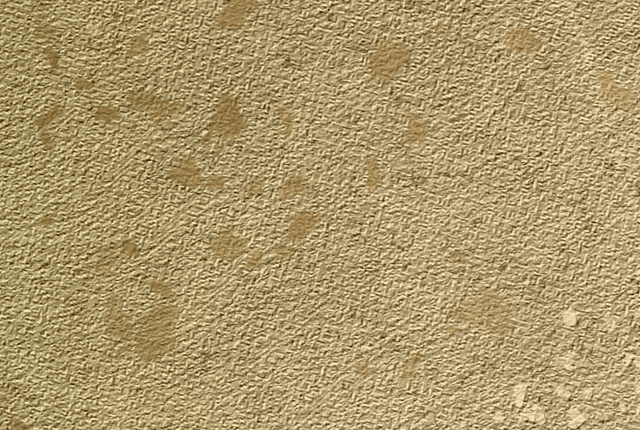
Reproduce this texture procedurally as a Shadertoy shader.

```glsl
// Weathered golden plaster: a fine, side-lit pebbled grain with thin cracks,
// worn smooth brown patches, and pale flakes towards the lower right corner.
// Relief is the slope of layered value noise; patches are jittered warped discs.

const vec3 SHADOW_BROWN = vec3(0.32, 0.235, 0.08);
const vec3 PALE_GOLD    = vec3(0.94, 0.865, 0.69);
const vec3 WORN_TINT    = vec3(1.00, 0.94, 0.82);
const vec3 OLIVE_TINT   = vec3(0.98, 1.00, 0.95);

float hash(vec2 p) {
    return fract(sin(dot(p, vec2(127.1, 311.7))) * 43758.5453);
}

float noise(vec2 p) {
    vec2 cell = floor(p), f = fract(p);
    f = f * f * (3.0 - 2.0 * f);
    float low  = mix(hash(cell), hash(cell + vec2(1, 0)), f.x);
    float high = mix(hash(cell + vec2(0, 1)), hash(cell + vec2(1, 1)), f.x);
    return mix(low, high, f.y);
}

vec2 turn(vec2 p, float angle) {
    float c = cos(angle), s = sin(angle);
    return vec2(c * p.x - s * p.y, s * p.x + c * p.y);
}

vec2 warp(vec2 p, float frequency, float amount) {
    vec2 q = p * frequency;
    return p + amount * (vec2(noise(q), noise(q + 37.3)) - 0.5);
}

// Height of the pebbled surface: fine grains over slightly larger lumps.
float grainHeight(vec2 p) {
    vec2 q = turn(p, 0.25) * vec2(180.0, 215.0);
    return 0.70 * noise(q) + 0.30 * noise(turn(q, 0.9) * 0.6 + 11.0);
}

// Brightness change of the grain as seen under light from one direction.
float relief(vec2 p, vec2 lightStep) {
    return grainHeight(p) - grainHeight(p + lightStep);
}

// Short broken crack lines along the mid level of a stretched noise.
float cracks(vec2 p, vec2 frequency, float width) {
    float level = abs(noise(p * frequency) - 0.5);
    float broken = smoothstep(0.42, 0.7, noise(p * 29.0 + 5.0));
    return broken * (1.0 - smoothstep(0.0, width, level));
}

// Coverage of scattered discs, likeliest near the focus.
float patches(vec2 p, float density, vec2 focus, float reach, float chance, float softness) {
    vec2 q = p * density, home = floor(q);
    float cover = 0.0;
    for (int y = -1; y <= 1; y++) {
        for (int x = -1; x <= 1; x++) {
            vec2 cell = home + vec2(x, y);
            vec2 jitter = vec2(hash(cell + 3.1), hash(cell + 7.7));
            vec2 centre = cell + 0.15 + 0.7 * jitter;
            float nearness = 1.0 - smoothstep(0.0, reach, distance(centre / density, focus));
            float present = step(hash(cell + 19.4), chance * nearness);
            float radius = mix(0.14, 0.38, hash(cell + 29.2));
            vec2 offset = turn(q - centre, 6.28 * hash(cell + 41.6)) * vec2(1.0, 1.35);
            float disc = 1.0 - smoothstep(-softness, softness, length(offset) - radius);
            cover = max(cover, present * disc * mix(0.45, 1.0, hash(cell + 53.8)));
        }
    }
    return cover;
}

// Faint straight scratch between two points.
float scratch(vec2 p, vec2 a, vec2 b, float width) {
    vec2 along = b - a;
    float t = clamp(dot(p - a, along) / dot(along, along), 0.0, 1.0);
    return 1.0 - smoothstep(0.0, width, distance(p, a + along * t));
}

void mainImage(out vec4 fragColor, in vec2 fragCoord) {
    vec2 p = fragCoord / iResolution.y;
    float aspect = iResolution.x / iResolution.y;
    float across = p.x / aspect;

    // Worn patches with ragged outlines
    vec2 ragged = warp(warp(p, 17.0, 0.06), 50.0, 0.018);
    vec2 topFocus = vec2(0.35 * aspect, 1.0);
    float worn = patches(ragged, 6.0, topFocus, 1.6, 0.50, 0.05);
    worn = max(worn, patches(ragged + 2.0, 11.0, topFocus + 2.0, 1.4, 0.40, 0.08));

    // Pale flakes in the corner, each with a dark lower rim
    vec2 chipped = warp(p, 38.0, 0.026);
    vec2 corner = vec2(0.95 * aspect, 0.02);
    float flake = patches(chipped, 17.0, corner, 0.42, 1.0, 0.07);
    float flakeAbove = patches(chipped + vec2(-0.003, 0.006), 17.0, corner, 0.42, 1.0, 0.07);
    float flakeEdge = max(flakeAbove - flake, 0.0);

    // Grain, softened where the surface is worn
    vec2 bumpy = warp(p, 70.0, 0.004);
    float grain = relief(bumpy, vec2(-0.0018, 0.0032));
    float roughness = 1.33 * (1.0 - 0.62 * worn) * (1.0 - 0.6 * flake);

    // Broad light: dim upper left, bright lower right, with soft clouds
    float tone = 0.60 + 0.10 * (across - 0.5) - 0.07 * (p.y - 0.5);
    tone += 0.06 * (noise(p * 4.0 + 9.0) - 0.5) + 0.08 * (noise(p * 22.0) - 0.5);
    tone += roughness * grain;

    // Surface marks
    tone -= worn * mix(0.18, 0.06, across);
    tone -= 0.30 * cracks(bumpy, vec2(36.0, 84.0), 0.09) * mix(0.6, 1.0, across) * (1.0 - worn);
    tone += 0.30 * flake - 0.40 * flakeEdge;
    float line = scratch(warp(p, 20.0, 0.02), vec2(0.89 * aspect, 1.0), vec2(aspect, 0.48), 0.012);
    tone += 0.16 * line * noise(p * 24.0);

    // Colour ramp and gentle tints
    vec3 colour = mix(SHADOW_BROWN, PALE_GOLD, clamp(tone, -0.15, 1.05));
    colour *= mix(OLIVE_TINT, vec3(1.0), smoothstep(0.0, 0.6, across));
    colour *= mix(vec3(1.0), WORN_TINT, worn * (1.0 - flake));
    fragColor = vec4(colour, 1.0);
}
```
